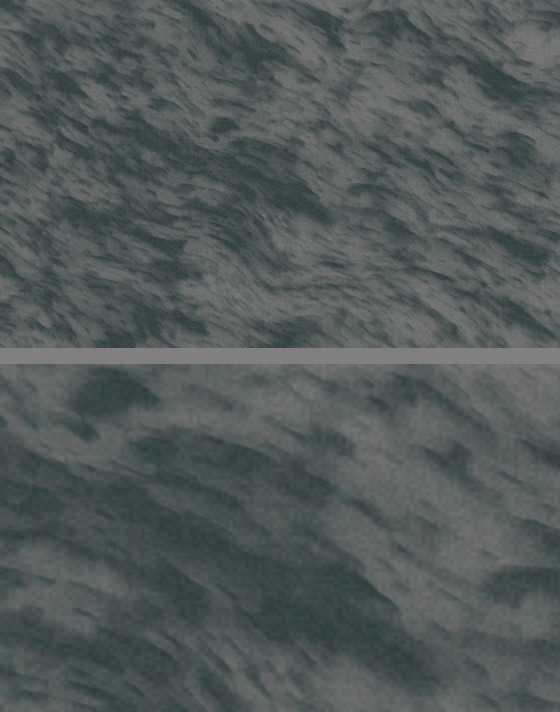
Top, the full canvas; bottom, a detail of the centre.
Give the GLSL for this texture, as a Shadertoy shader.

```glsl
// Wind-ruffled grey-green sea seen from above, with slanting wavelets.
// Stretched noise octaves are steepened into one-sided crests, each
// riding on the broader ones, and the sum is mapped from trough to sheen.

float hash(vec2 cell) {
    return fract(sin(dot(cell, vec2(127.1, 311.7))) * 43758.5453);
}

float noise(vec2 p) {
    vec2 cell = floor(p);
    vec2 f = fract(p);
    f = f * f * f * (f * (f * 6.0 - 15.0) + 10.0);
    float low = mix(hash(cell), hash(cell + vec2(1.0, 0.0)), f.x);
    float high = mix(hash(cell + vec2(0.0, 1.0)), hash(cell + 1.0), f.x);
    return mix(low, high, f.y);
}

// Noise whose upper flanks are pulled steep, with a thin bright ridge
float wavelet(vec2 p, float ridge) {
    float lean = noise(p) - 0.5;
    float wave = noise(p + vec2(0.2, 0.75) * lean) - 0.5;
    return wave + ridge * (0.33 - abs(2.0 * wave));
}

// Coordinates along and across the wave crests
vec2 alongCrests(vec2 p, float angle) {
    float c = cos(angle), s = sin(angle);
    return vec2(c * p.x - s * p.y, s * p.x + c * p.y);
}

float seaSurface(vec2 p) {
    float height = 0.0;
    float frequency = 3.7;
    for (int i = 0; i < 7; i++) {
        float octave = float(i);
        float angle = 0.45 + 0.13 * sin(octave * 2.4 + 0.6);
        vec2 q = alongCrests(p, angle) * frequency * vec2(0.38, 1.0);
        q.y += 0.7 * height;
        // Strongest in the finer middle octaves
        float amplitude = 0.48 * exp(-0.055 * (octave - 3.6) * (octave - 3.6));
        float ridge = 0.45 * smoothstep(0.5, 2.5, octave);
        height += amplitude * wavelet(q + octave * vec2(17.3, 9.1), ridge);
        frequency *= 1.75;
    }
    return height;
}

void mainImage(out vec4 fragColor, in vec2 fragCoord) {
    vec2 p = fragCoord / iResolution.y;

    // Gentle bending keeps the crests from running straight
    vec2 bend = vec2(noise(p * 6.0 + 3.7), noise(p * 6.0 + 31.2)) - 0.5;
    float height = seaSurface(p + 0.05 * bend);

    // Trough to sheen
    float sheen = smoothstep(-0.64, 0.59, height);
    vec3 trough = vec3(0.210, 0.263, 0.264);
    vec3 crest = vec3(0.455, 0.457, 0.453);
    vec3 color = mix(trough, crest, sheen);

    // Faint colour mottling and fine grain
    float mottle = noise(p * 85.0 + 50.0) - 0.5;
    color += mottle * vec3(0.020, -0.010, 0.002);
    color += 0.05 * (noise(p * 260.0) - 0.5);

    fragColor = vec4(color, 1.0);
}
```
